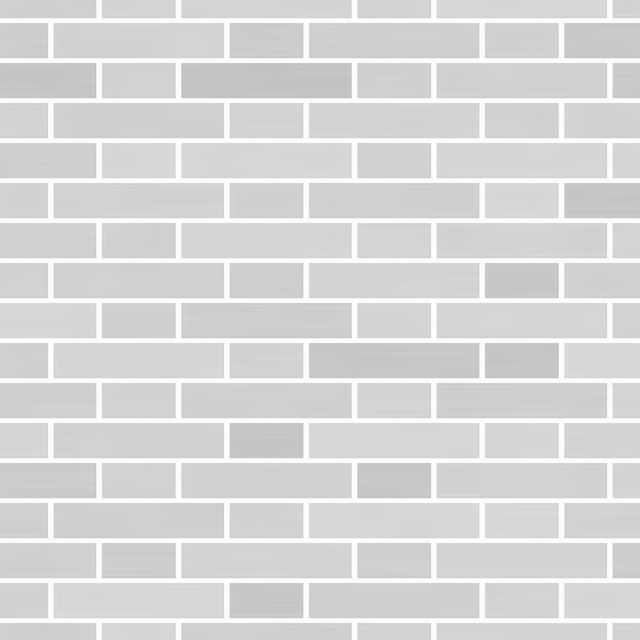
This pattern is drawn by a WebGL 2 fragment shader. Its source:

```glsl
#version 300 es
precision highp float;

uniform vec2 u_resolution;
out vec4 fragColor;

#define ROWS 16.0
#define PERIOD 0.399
#define LONG_BRICK 0.275
#define ORIGIN vec2(0.0794, 0.0303)
#define JOINT vec2(0.0088, 0.0076)
#define SOFTNESS 0.0013
#define BRICK_GREY 0.822
#define GROUT_GREY 0.988
#define SHADE_SPREAD 0.034
#define DARK_SPREAD 0.045
#define STREAK 0.014
#define RIM 0.03

float hash(vec2 p) {
    vec3 q = fract(p.xyx * vec3(0.1031, 0.1030, 0.0973));
    q += dot(q, q.yzx + 33.33);
    return fract((q.x + q.y) * q.z);
}

float noise(vec2 p) {
    vec2 cell = floor(p), f = fract(p);
    f = f * f * (3.0 - 2.0 * f);
    float low = mix(hash(cell), hash(cell + vec2(1, 0)), f.x);
    float high = mix(hash(cell + vec2(0, 1)), hash(cell + vec2(1, 1)), f.x);
    return mix(low, high, f.y);
}

// Thin soft line centred on zero
float hairline(float d, float width) {
    return exp(-d * d / (width * width));
}

// Finds the brick around p: position inside it, its size and its id
void findBrick(vec2 p, out vec2 local, out vec2 size, out vec2 id) {
    p -= ORIGIN;
    float row = floor(p.y * ROWS);
    float x = p.x / PERIOD - 0.5 * mod(row, 2.0);
    local = vec2(fract(x) * PERIOD, p.y - row / ROWS);
    size = vec2(LONG_BRICK, 1.0 / ROWS);
    id = vec2(2.0 * floor(x), row) + 40.0;
    if (local.x > LONG_BRICK) {
        local.x -= LONG_BRICK;
        size.x = PERIOD - LONG_BRICK;
        id.x += 1.0;
    }
}

float brickShade(vec2 local, vec2 id, vec2 low, vec2 high) {
    float seed = hash(id + 7.0);

    // Overall tone, with a few darker bricks
    float grey = BRICK_GREY + SHADE_SPREAD * (hash(id) - 0.4);
    grey -= DARK_SPREAD * smoothstep(0.78, 1.0, seed);

    // Cloudy drift and fine horizontal brushing
    vec2 offset = id * 17.3;
    grey += 0.012 * (noise(local * vec2(14.0, 30.0) + offset) - 0.5);
    float brushing = noise(local * vec2(9.0, 330.0) + offset) - 0.5;
    grey += STREAK * (0.3 + seed) * brushing;

    // Faint scratches near the ends
    float ends = exp(-min(low.x, high.x) / 0.012);
    grey += 0.016 * ends * (noise(vec2(local.x * 420.0, local.y * 25.0) + offset) - 0.4);

    // Darker outline, stronger at the right and the bottom
    float outline = max(hairline(high.x - 0.001, 0.0014), hairline(low.y - 0.001, 0.0014));
    outline = max(outline, 0.5 * hairline(min(low.x, high.y) - 0.001, 0.0014));
    grey -= RIM * (0.4 + 0.6 * hash(id + 3.0)) * outline;

    // Lighter bevel line just inside
    float edge = min(min(low.x, low.y), min(high.x, high.y));
    grey += 0.4 * RIM * hash(id + 11.0) * hairline(edge - 0.0045, 0.0014);
    return grey;
}

void main() {
    vec2 p = gl_FragCoord.xy / u_resolution;
    vec2 local, size, id;
    findBrick(p, local, size, id);

    // Distances from the joints to the brick's sides
    vec2 low = local - 0.5 * JOINT;
    vec2 high = size - local - 0.5 * JOINT;
    float edge = min(min(low.x, low.y), min(high.x, high.y));

    float soft = max(SOFTNESS, 0.7 / min(u_resolution.x, u_resolution.y));
    float inside = smoothstep(-soft, soft, edge);
    float grout = GROUT_GREY + 0.012 * (noise(p * 90.0) - 0.5);
    float grey = mix(grout, brickShade(local, id, low, high), inside);
    fragColor = vec4(vec3(grey), 1.0);
}
```
